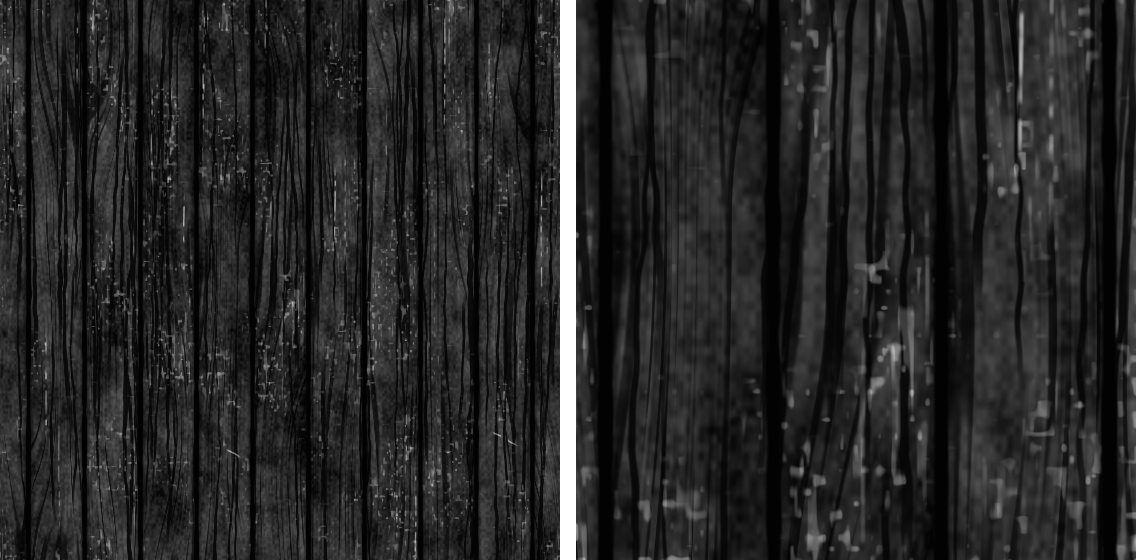
Left: the whole. Right: its middle third, enlarged.
This texture is drawn by a three.js fragment shader. Its source:

```glsl
varying vec2 vUv;

float hash(vec2 p) {
  vec3 q = fract(p.xyx * vec3(0.1031, 0.1030, 0.0973));
  q += dot(q, q.yzx + 33.33);
  return fract((q.x + q.y) * q.z);
}

float noise(vec2 p) {
  vec2 i = floor(p), f = fract(p);
  f = f * f * (3.0 - 2.0 * f);
  return mix(mix(hash(i), hash(i + vec2(1.0, 0.0)), f.x),
             mix(hash(i + vec2(0.0, 1.0)), hash(i + 1.0), f.x), f.y);
}

float fbm(vec2 p) {
  float sum = 0.0, amp = 0.5;
  for (int i = 0; i < 5; i++) {
    sum += amp * noise(p);
    p = p * 2.03 + 17.3;
    amp *= 0.5;
  }
  return sum / 0.97;
}

// Long splits that wander along one plank
float cracks(float u, float y, float id) {
  float dark = 0.0;
  for (int i = 0; i < 9; i++) {
    vec2 key = vec2(id * 13.0 + 5.0, float(i) * 7.0 + 3.0);
    float midY = hash(key + 1.3);
    float reach = mix(0.12, 0.5, hash(key + 2.7));
    float x = hash(key) + (hash(key + 4.1) - 0.5) * 0.7 * (y - midY)
            + 0.16 * (noise(vec2(y * 5.0, key.y + id)) - 0.5)
            + 0.03 * (noise(vec2(y * 40.0, key.y)) - 0.5);
    float along = 1.0 - smoothstep(reach * 0.6, reach, abs(y - midY));
    float width = mix(0.004, 0.024, hash(key + 6.2)) * (0.4 + noise(vec2(y * 14.0, key.y)));
    float line = 1.0 - smoothstep(width, width + 0.018, abs(u - x));
    dark = max(dark, line * along);
  }
  return dark;
}

// Broken pale streaks running with the grain
float chalk(float u, float y, float id) {
  float light = 0.0;
  for (int i = 0; i < 4; i++) {
    vec2 key = vec2(id * 11.0 + 71.0, float(i) * 9.0 + 41.0);
    float x = mix(0.1, 0.92, hash(key)) + 0.02 * (noise(vec2(y * 12.0, key.y)) - 0.5);
    float reach = mix(0.03, 0.16, hash(key + 3.3));
    float along = 1.0 - smoothstep(reach * 0.5, reach, abs(y - hash(key + 5.9)));
    float broken = smoothstep(0.3, 0.75, noise(vec2(y * 110.0, key.x + key.y)));
    float line = 1.0 - smoothstep(0.003, 0.022, abs(u - x));
    light += line * along * broken * hash(key + 8.4);
  }
  return light;
}

// Two slanted scrapes crossing the planks
float scrapes(vec2 uv) {
  float light = 0.0;
  for (int i = 0; i < 2; i++) {
    vec2 p = uv - vec2(0.352 + 0.515 * float(i), 0.227 + 0.008 * float(i));
    float d = abs(p.y + 0.55 * p.x + 0.004 * (noise(uv * 60.0) - 0.5));
    float along = smoothstep(0.0, 0.01, p.x) * (1.0 - smoothstep(0.08, 0.095, p.x));
    light += along * (1.0 - smoothstep(0.0005, 0.003, d))
           * smoothstep(0.4, 0.7, noise(vec2(p.x * 90.0, float(i) * 5.0)));
  }
  return light;
}

void main() {
  float across = vUv.x * 10.0 + 0.492;
  float id = mod(floor(across), 10.0);
  float u = fract(across), y = vUv.y;
  vec2 shift = vec2(id * 23.7, id * 9.1);

  // Slanting grain, different on every plank
  float grainX = u + 0.9 * (noise(vec2(u * 1.5, y * 3.0) + shift) - 0.5);
  float fibre = noise(vec2(grainX * 32.0, y * 9.0) + shift);
  float pores = smoothstep(0.68, 0.88, noise(vec2(grainX * 24.0, y * 5.0) + shift + 50.0));

  // Stains and fine grit
  float stain = fbm(vec2(u * 1.6, y * 7.0) + shift);
  float mottle = fbm(vec2(u * 5.0, y * 30.0) + shift + 30.0);
  float grit = noise(vUv * vec2(260.0, 190.0));
  float tone = 0.166 + 0.045 * (hash(vec2(id, 4.7)) - 0.5);
  tone += 0.28 * (stain - 0.5) + 0.2 * (mottle - 0.5);
  tone += 0.08 * (fibre - 0.5) + 0.1 * (grit - 0.5);
  tone = max(tone, 0.025) * (1.0 - 0.65 * pores);
  tone = mix(tone, 0.02, 0.9 * cracks(u, y, id));

  // Pale wear gathered in patches
  float worn = smoothstep(0.48, 0.7, fbm(vec2(u * 2.0, y * 11.0) + shift + 80.0));
  float specks = smoothstep(0.7, 0.95, noise(vUv * vec2(210.0, 150.0) + 9.0));
  float flecks = smoothstep(0.76, 0.95, noise(vec2(u * 26.0, y * 45.0) + shift));
  float chips = smoothstep(0.9, 0.98, noise(vUv * 120.0 + 37.0));
  tone += worn * (0.28 * specks + 0.2 * flecks) + 0.22 * chips * (0.3 + worn);
  tone += 0.48 * chalk(u, y, id) + 0.4 * scrapes(vUv);

  // Dark joints with slightly ragged edges
  float edge = min(u, 1.0 - u) + 0.018 * (noise(vec2(y * 45.0, across * 2.0)) - 0.5);
  tone *= mix(0.6, 1.0, smoothstep(0.03, 0.12, edge));
  tone = mix(0.008, tone, smoothstep(0.028, 0.052, edge));

  gl_FragColor = vec4(vec3(clamp(tone, 0.0, 0.85)), 1.0);
}
```
